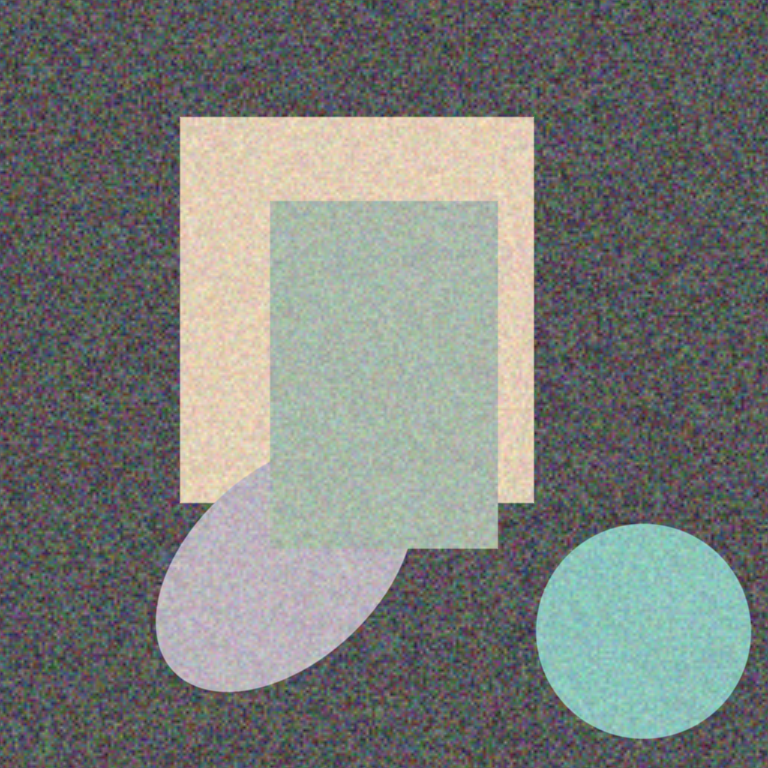
Reproduce this background procedurally as a three.js fragment shader.

```glsl
// Flat pastel shapes (two panels, a tilted ellipse and a disc) on dark grey,
// all under coloured film grain. Shapes are signed distance functions layered
// back to front; the grain is two octaves of value noise, softer on the shapes.

varying vec2 vUv;

// Colours
const vec3 BACKDROP = vec3(0.343, 0.343, 0.347);
const vec3 CREAM    = vec3(0.885, 0.808, 0.712);
const vec3 LILAC    = vec3(0.732, 0.705, 0.738);
const vec3 SAGE     = vec3(0.662, 0.720, 0.668);
const vec3 AQUA     = vec3(0.548, 0.765, 0.730);

// Layout, in canvas units
const vec2 CREAM_MIN = vec2(0.2344, 0.3450);
const vec2 CREAM_MAX = vec2(0.6953, 0.8477);
const vec2 SAGE_MIN  = vec2(0.3516, 0.2855);
const vec2 SAGE_MAX  = vec2(0.6484, 0.7383);
const vec2 ELLIPSE_CENTER = vec2(0.371, 0.262);
const vec2 ELLIPSE_RADII  = vec2(0.199, 0.1235);
const float ELLIPSE_ANGLE = 0.7505;
const vec2 DISC_CENTER  = vec2(0.838, 0.178);
const float DISC_RADIUS = 0.140;
const float EDGE_SOFTNESS = 0.0015;

// Grain
const float FINE_CELLS     = 256.0;
const float COARSE_CELLS   = 150.0;
const float COARSE_SHARE   = 0.35;
const float GREY_SHARE     = 0.50;
const float BACKDROP_GRAIN = 0.27;
const float SHAPE_GRAIN    = 0.135;

// Signed distance to an axis-aligned box given by two corners
float boxDistance(vec2 p, vec2 low, vec2 high) {
  vec2 d = abs(p - 0.5 * (low + high)) - 0.5 * (high - low);
  return length(max(d, 0.0)) + min(max(d.x, d.y), 0.0);
}

// Approximate signed distance to a rotated ellipse
float ellipseDistance(vec2 p, vec2 center, vec2 radii, float angle) {
  float c = cos(angle);
  float s = sin(angle);
  vec2 d = p - center;
  vec2 q = vec2(c * d.x + s * d.y, c * d.y - s * d.x);
  float scaled = length(q / radii);
  float slope = length(q / (radii * radii));
  return scaled * (scaled - 1.0) / max(slope, 0.0001);
}

float coverage(float dist) {
  return 1.0 - smoothstep(-EDGE_SOFTNESS, EDGE_SOFTNESS, dist);
}

// Four independent random values per cell
vec4 hash4(vec2 cell) {
  vec4 h = fract(cell.xyxy * vec4(0.1031, 0.1030, 0.0973, 0.1099));
  h += dot(h, h.wzxy + 33.33);
  return fract((h.xxyz + h.yzzw) * h.zywx);
}

// Value noise in -0.5..0.5, interpolated between cell centres
vec4 valueNoise(vec2 p) {
  vec2 g = p + 0.5;
  vec2 cell = floor(g);
  vec2 f = fract(g);
  vec4 bottom = mix(hash4(cell), hash4(cell + vec2(1.0, 0.0)), f.x);
  vec4 top = mix(hash4(cell + vec2(0.0, 1.0)), hash4(cell + vec2(1.0)), f.x);
  return mix(bottom, top, f.y) - 0.5;
}

// Coloured specks plus a grey component shared by all channels
vec3 grain(vec2 p) {
  vec4 n = valueNoise(p * FINE_CELLS);
  n += COARSE_SHARE * valueNoise(p * COARSE_CELLS + 71.3);
  return n.rgb + GREY_SHARE * n.a;
}

void main() {
  vec2 p = vUv;

  // Shape masks
  float creamPanel = coverage(boxDistance(p, CREAM_MIN, CREAM_MAX));
  float ellipse = coverage(
    ellipseDistance(p, ELLIPSE_CENTER, ELLIPSE_RADII, ELLIPSE_ANGLE));
  float sagePanel = coverage(boxDistance(p, SAGE_MIN, SAGE_MAX));
  float disc = coverage(length(p - DISC_CENTER) - DISC_RADIUS);

  // Layers, back to front
  vec3 color = mix(BACKDROP, CREAM, creamPanel);
  color = mix(color, LILAC, ellipse);
  color = mix(color, SAGE, sagePanel);
  color = mix(color, AQUA, disc);

  // Grain over everything
  float anyShape = max(max(creamPanel, ellipse), max(sagePanel, disc));
  color += grain(p) * mix(BACKDROP_GRAIN, SHAPE_GRAIN, anyShape);

  gl_FragColor = vec4(clamp(color, 0.0, 1.0), 1.0);
}
```
